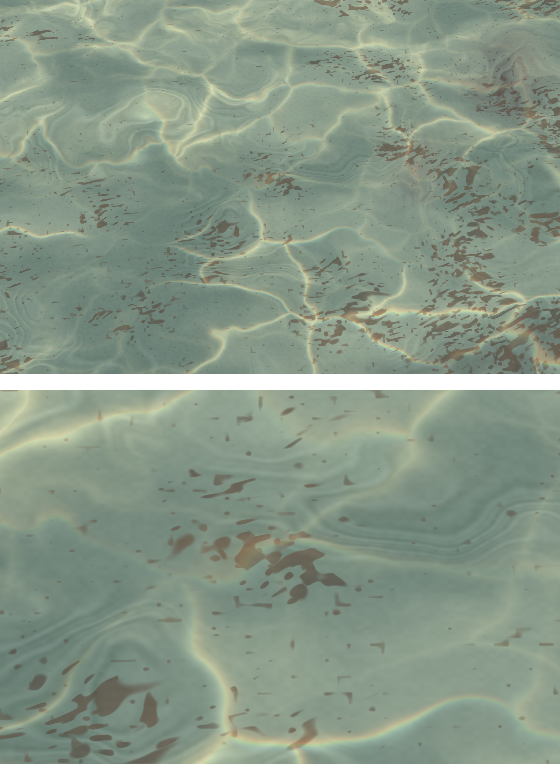
Top, the full canvas; bottom, a detail of the centre.
This texture is drawn by a WebGL 2 fragment shader. Its source:

```glsl
#version 300 es
precision highp float;

uniform vec2 u_resolution;
out vec4 fragColor;

const vec3 DEEP_WATER = vec3(0.425, 0.510, 0.470);
const vec3 PALE_WATER = vec3(0.545, 0.618, 0.555);
const vec3 SUNLIGHT = vec3(0.27, 0.22, 0.13);
const vec3 WEED = vec3(0.30, 0.265, 0.235);
const vec3 SHADE = vec3(0.37, 0.37, 0.365);

float hash(vec2 p) {
    return fract(sin(dot(p, vec2(127.1, 311.7))) * 43758.5453);
}

vec2 hash2(vec2 p) {
    return vec2(hash(p), hash(p + 41.3));
}

float noise(vec2 p) {
    vec2 i = floor(p), f = fract(p);
    f = f * f * (3.0 - 2.0 * f);
    return mix(mix(hash(i), hash(i + vec2(1, 0)), f.x),
               mix(hash(i + vec2(0, 1)), hash(i + vec2(1, 1)), f.x), f.y);
}

float fbm(vec2 p) {
    float sum = 0.0, amp = 0.533;
    for (int i = 0; i < 4; i++) {
        sum += amp * noise(p);
        p = mat2(1.6, 1.2, -1.2, 1.6) * p + 7.3;
        amp *= 0.5;
    }
    return sum;
}

// x: distance to the nearest cell border, y: random value of the cell
vec2 cellBorder(vec2 p) {
    vec2 base = floor(p), f = fract(p), nearest = vec2(0), cell = vec2(0);
    float best = 9.0, border = 9.0;
    for (int k = 0; k < 9; k++) {
        vec2 g = vec2(k % 3 - 1, k / 3 - 1);
        vec2 r = g + hash2(base + g) - f;
        if (dot(r, r) < best) {
            best = dot(r, r);
            nearest = r;
            cell = g;
        }
    }
    for (int k = 0; k < 25; k++) {
        vec2 g = cell + vec2(k % 5 - 2, k / 5 - 2);
        vec2 r = g + hash2(base + g) - f;
        vec2 gap = r - nearest;
        if (dot(gap, gap) > 1e-4)
            border = min(border, dot(0.5 * (r + nearest), normalize(gap)));
    }
    return vec2(border, hash(base + cell + 9.7));
}

// Bright fold with a one-sided halo
float caustic(vec2 p, float width, float strength) {
    vec2 c = cellBorder(p);
    float core = exp(-pow(c.x / width, 1.4));
    float halo = exp(-c.x / (0.05 + 0.13 * c.y)) * (0.15 + 0.55 * c.y);
    return strength * (0.72 * core + 0.5 * halo);
}

float flecks(vec2 p, float density) {
    float limit = mix(0.97, 0.57, density);
    return smoothstep(limit, limit + 0.13, noise(p));
}

float blob(vec2 p, vec2 center, vec2 radius) {
    vec2 d = (p - center) / radius;
    return exp(-dot(d, d));
}

void main() {
    vec2 uv = gl_FragCoord.xy / u_resolution.y;
    float far = smoothstep(0.35, 1.0, uv.y);

    // Receding water plane bent by waves
    vec2 plane = vec2((uv.x - 0.75) * (1.0 + 0.3 * uv.y), uv.y * (1.15 + 0.5 * uv.y));
    vec2 wave = vec2(fbm(plane * 3.2 + 3.1), fbm(plane * 3.2 + 19.4)) - 0.5;
    vec2 chop = vec2(noise(plane * 13.0), noise(plane * 13.0 + 31.0)) - 0.5;
    vec2 bent = plane + 0.30 * wave + 0.022 * chop;

    // Broad tone of the sandy bed
    float tone = smoothstep(0.25, 0.78, fbm(bent * vec2(3.0, 5.0) + 5.0));
    tone = clamp(tone + 0.22 * far - 0.06, 0.0, 1.0);
    vec3 color = mix(DEEP_WATER, PALE_WATER, tone);

    // Contour ripples seen through the surface
    float height = noise(bent * vec2(5.0, 7.0) + 2.0) + 0.35 * noise(bent * 12.0);
    float ripplePatch = smoothstep(0.42, 0.8, noise(plane * 5.0 + 11.0));
    float ripple = sin(height * 48.0) * 0.6 + sin(height * 91.0 + 1.0) * 0.4;
    color += 0.032 * ripple * ripplePatch;

    // Dark weed beds
    float bed = blob(uv + 0.25 * wave, vec2(1.38, 0.77), vec2(0.12, 0.11));
    bed += 0.55 * blob(uv + 0.3 * wave, vec2(1.08, 0.53), vec2(0.10, 0.07));
    bed += 0.4 * blob(uv + 0.3 * wave, vec2(1.25, 0.02), vec2(0.45, 0.05));
    color = mix(color, SHADE, clamp(bed * (0.6 + 0.3 * ripple), 0.0, 0.8));

    // Drifting fragments, denser near and to the right
    float side = 0.10 * smoothstep(0.3, 1.3, uv.x) - 0.10 * far;
    float cluster = smoothstep(0.42, 0.78, fbm(plane * 5.5 + 23.0) + side + 0.15 * bed);
    vec2 drift = mat2(0.92, -0.39, 0.39, 0.92) * (plane + 0.16 * wave + 0.02 * chop);
    float debris = flecks(drift * vec2(62.0, 105.0), cluster);
    debris = max(debris, flecks(drift * vec2(28.0, 58.0) + 8.0, cluster * 0.85));
    debris = max(debris, 0.8 * flecks(plane * 88.0 + 4.0, 0.22 + 0.35 * cluster));
    vec3 weed = WEED + vec3(0.09, 0.03, 0.0) * noise(plane * 16.0);
    color = mix(color, weed, debris * 0.62);

    // Sun folds, split slightly into colours
    float strength = mix(0.14, 1.0, smoothstep(0.3, 0.72, noise(plane * 4.3 + 6.0)));
    strength *= 1.0 - 0.35 * far;
    float width = mix(0.028, 0.05, far) * (0.65 + noise(plane * 9.0));
    vec2 net = bent * vec2(3.6, 4.2) + 12.0;
    vec2 split = vec2(0.006, 0.014);
    vec3 light = vec3(caustic(net - split, width, strength),
                      caustic(net, width, strength),
                      caustic(net + split, width, strength));
    float faint = caustic(bent.yx * vec2(5.6, 4.8) + 37.0, 0.05, 0.26);
    light += faint * smoothstep(0.35, 0.75, noise(plane * 3.7 + 15.0));

    // Soft reflected sheets toward the far side
    float sheet = smoothstep(0.50, 0.76, fbm(bent * vec2(5.0, 9.0) + 2.5 * wave + 14.0));
    light += sheet * (0.12 + 0.36 * far) * (0.85 + 0.25 * ripple);
    color += SUNLIGHT * light * (1.0 - 0.35 * bed);

    // Fine sand grain
    color += 0.022 * (noise(plane * 150.0) - 0.5);
    fragColor = vec4(clamp(color, 0.0, 1.0), 1.0);
}
```
